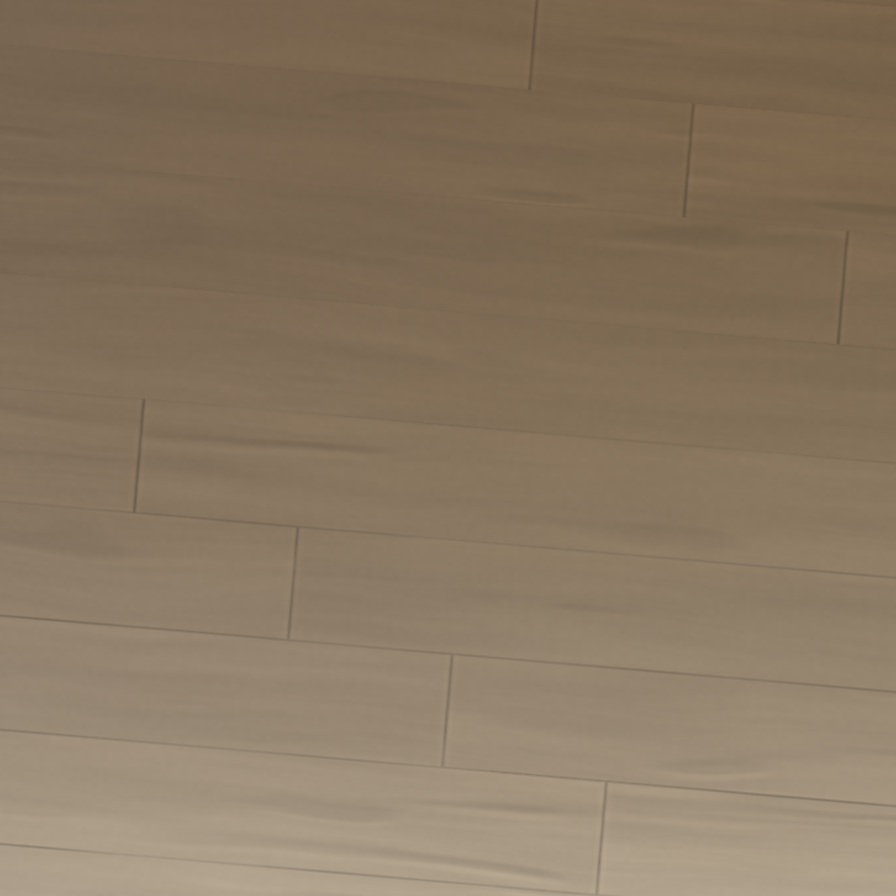
Give the GLSL for this texture, as a WebGL 1 fragment shader.

```glsl
precision highp float;
// Pale oak floor in slightly tilted, staggered planks, lit from the bottom edge.
// Rows and butt joints come from floor/fract in rotated plank coordinates;
// stretched, warped value noise gives the soft grain inside each plank.

uniform vec2 u_resolution;

float hash(vec2 p) {
  return fract(sin(dot(p, vec2(127.1, 311.7))) * 43758.5453);
}

float noise(vec2 p) {
  vec2 i = floor(p), f = fract(p);
  f = f * f * (3.0 - 2.0 * f);
  return mix(mix(hash(i), hash(i + vec2(1.0, 0.0)), f.x),
             mix(hash(i + vec2(0.0, 1.0)), hash(i + 1.0), f.x), f.y);
}

float fbm(vec2 p) {
  float sum = 0.0, amp = 0.5;
  for (int i = 0; i < 4; i++) {
    sum += amp * noise(p);
    p = p * 2.03 + 17.3;
    amp *= 0.5;
  }
  return sum;
}

// Soft line of the given half width, never thinner than a pixel
float line(float dist, float halfWidth) {
  float soft = max(halfWidth, 0.75 / u_resolution.y);
  return 1.0 - smoothstep(0.0, 2.0 * soft, dist);
}

void main() {
  vec2 p = gl_FragCoord.xy / u_resolution;
  p.y = 1.0 - p.y;

  // Plank coordinates: x along the boards, y across them, downwards
  vec2 q = vec2(dot(p, vec2(0.9964, 0.085)), dot(p, vec2(-0.085, 0.9964)));
  float across = (q.y - 0.0495) / 0.127;
  float row = floor(across);
  float along = (q.x - 0.781 - 0.1836 * row) / 1.134;
  vec2 plank = vec2(floor(along), row);
  float id = hash(plank + 3.7);
  float seamDist = (0.5 - abs(fract(across) - 0.5)) * 0.127;
  float jointDist = (0.5 - abs(fract(along) - 0.5)) * 1.134;

  // Light falls off towards the top; the upper right is a little warmer
  vec3 color = mix(vec3(0.468, 0.39, 0.303), vec3(0.69, 0.635, 0.555), p.y * p.y);
  color += vec3(0.004, -0.002, -0.018) * (p.x - 0.4) * (1.3 - p.y);
  color *= 1.0 + 0.025 * (id - 0.5);

  // Grain: broad bands, medium streaks and fine fibres along the board
  vec2 g = q + vec2(id * 9.0, id * 5.0);
  g.y += 0.028 * (noise(g * vec2(3.0, 7.0)) - 0.5)
       + 0.007 * (noise(g * vec2(11.0, 24.0)) - 0.5);
  float bands = fbm(g * vec2(1.6, 17.0)) - 0.47;
  float streaks = fbm(g * vec2(4.0, 55.0) + 31.0) - 0.47;
  float fibres = noise(g * vec2(18.0, 190.0)) - 0.5;
  float figure = 0.4 + 0.9 * noise(q * vec2(3.0, 6.0) + 8.0);
  float grain = 0.085 * bands + 0.11 * streaks * figure + 0.010 * fibres;
  color *= 1.0 + grain;
  color += vec3(0.008, 0.0, -0.012) * (fbm(q * vec2(3.0, 9.0) + 50.0) - 0.47);

  // Sparse dark pores, each with a pale edge below
  float vein = noise(g * vec2(5.0, 42.0) + 70.0);
  float pores = smoothstep(0.76, 0.92, vein);
  float glint = smoothstep(0.76, 0.92, noise((g - vec2(0.0, 0.007)) * vec2(5.0, 42.0) + 70.0));
  color *= 1.0 + figure * (0.03 * glint - 0.06 * pores);

  // Uneven seams, clearer in the light, and darker butt joints
  float wear = noise(q * vec2(9.0, 30.0) + 12.0);
  float seam = line(seamDist, 0.0013) * mix(0.02, 0.17, smoothstep(0.4, 0.75, p.y));
  float joint = line(jointDist, 0.0016) * (0.13 + 0.09 * id);
  color *= 1.0 - max(seam * (0.3 + wear), joint * (0.65 + 0.5 * wear));
  color *= 1.0 + 0.02 * line(abs(jointDist - 0.005), 0.002);

  // Faint fine mottling
  color += 0.008 * (noise(p * 170.0) - 0.5);

  gl_FragColor = vec4(color, 1.0);
}
```
